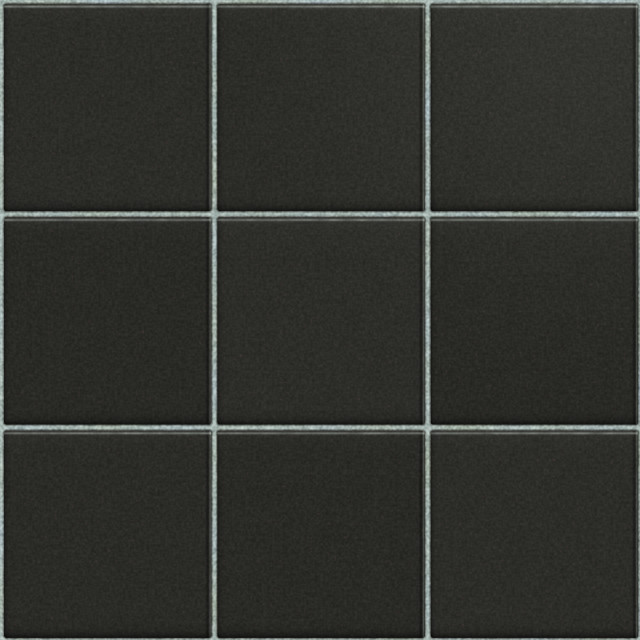
A WebGL 1 fragment shader for this texture:

```glsl
precision highp float;
uniform vec2 u_resolution;

vec2 gradientAt(vec2 cell) {
    vec3 h = fract(cell.xyx * vec3(0.1031, 0.1030, 0.0973));
    h += dot(h, h.yzx + 33.33);
    float angle = 6.2832 * fract((h.x + h.y) * h.z);
    return vec2(cos(angle), sin(angle));
}

float gradientNoise(vec2 p) {
    vec2 i = floor(p), f = fract(p);
    vec2 w = f * f * f * (f * (f * 6.0 - 15.0) + 10.0);
    float a = dot(gradientAt(i), f);
    float b = dot(gradientAt(i + vec2(1, 0)), f - vec2(1, 0));
    float c = dot(gradientAt(i + vec2(0, 1)), f - vec2(0, 1));
    float d = dot(gradientAt(i + vec2(1, 1)), f - vec2(1, 1));
    return mix(mix(a, b, w.x), mix(c, d, w.x), w.y);
}

float roundedBox(vec2 p, float halfSize, float radius) {
    vec2 q = abs(p) - halfSize + radius;
    return length(max(q, 0.0)) + min(max(q.x, q.y), 0.0) - radius;
}

// Soft line of the given width around a distance
float band(float x, float center, float width) {
    float t = (x - center) / width;
    return exp(-t * t);
}

vec3 tileColor(vec2 uv, vec2 local, vec2 id) {
    // Glazed face with fine grain and faint warm specks
    float grain = gradientNoise(uv * 240.0) + 0.6 * gradientNoise(uv * 120.0 + 17.0);
    float mottle = gradientNoise(uv * 28.0 + 5.0);
    float speck = smoothstep(0.25, 0.6, gradientNoise(uv * 190.0 + 71.0));
    vec3 color = vec3(0.168, 0.168, 0.156) + 0.035 * grain + 0.008 * mottle;
    color += 0.008 * gradientAt(id + 3.0).x + speck * vec3(0.045, 0.022, 0.018);

    // Light falling from the upper right
    color += vec3(0.042, 0.046, 0.04) * smoothstep(0.6, 0.0, distance(uv, vec2(0.92, 0.96)));

    // Bevel: bright top and right, shaded bottom and left
    float top = 0.486 - local.y, bottom = 0.486 + local.y;
    float left = 0.486 + local.x, right = 0.486 - local.x;
    color *= 1.0 - 0.65 * exp(-bottom / 0.018) - 0.5 * exp(-left / 0.009);
    color *= 1.0 - 0.35 * band(right, 0.018, 0.007);
    float wear = 0.8 + 0.5 * gradientNoise(uv * vec2(45.0, 20.0));
    color += vec3(0.26, 0.28, 0.27) * wear * band(top, 0.013, 0.006);
    color += 0.035 * exp(-top / 0.035);
    color += vec3(0.13, 0.15, 0.14) * wear * band(right, 0.006, 0.004);
    return color;
}

vec3 groutColor(vec2 uv, float depth) {
    float grit = gradientNoise(uv * 210.0 + 31.0) + 0.7 * gradientNoise(uv * 75.0);
    float tint = gradientNoise(uv * 9.0 + 50.0);
    float body = smoothstep(0.0, 0.011, depth);
    vec3 color = mix(vec3(0.37, 0.39, 0.37), vec3(0.65, 0.71, 0.69), body);
    return color + 0.15 * grit + tint * vec3(0.02, 0.03, 0.09);
}

void main() {
    vec2 uv = gl_FragCoord.xy / u_resolution;
    vec2 grid = uv * 3.0 - vec2(0.005, -0.004);
    vec2 local = fract(grid) - 0.5;
    float edge = roundedBox(local, 0.486, 0.012);
    float pixel = 3.0 / min(u_resolution.x, u_resolution.y);

    vec3 tile = tileColor(uv, local, floor(grid));
    vec3 grout = groutColor(uv, edge);
    float coverage = smoothstep(-0.6 * pixel, 0.6 * pixel, edge);
    gl_FragColor = vec4(clamp(mix(tile, grout, coverage), 0.0, 1.0), 1.0);
}
```
